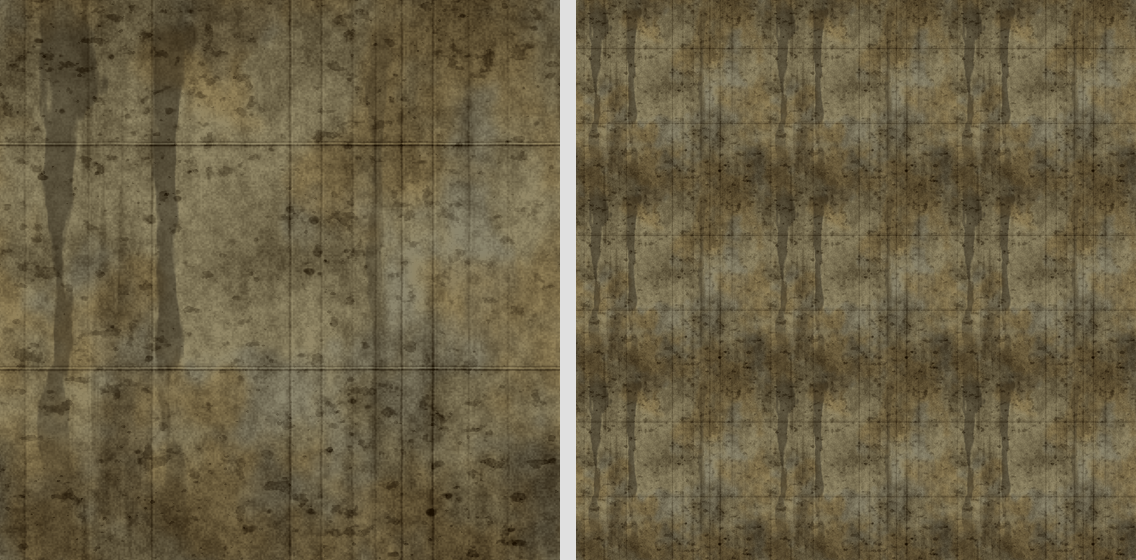
Left: one tile. Right: repeated 3 by 3.
Give the GLSL for this texture, as a WebGL 1 fragment shader.

```glsl
precision highp float;
// Weathered concrete wall: cast panels with seams, dark water stains, drips, pits and grain.
uniform vec2 u_resolution;

const float PI = 3.14159265;

float hash(vec2 p) {
  vec3 q = fract(vec3(p.xyx) * 0.1031);
  q += dot(q, q.yzx + 33.33);
  return fract((q.x + q.y) * q.z);
}

// Value noise that wraps after "period" cells
float noise(vec2 p, vec2 period) {
  vec2 i = floor(p), f = fract(p);
  f = f * f * (3.0 - 2.0 * f);
  vec2 a = mod(i, period), b = mod(i + 1.0, period);
  return mix(mix(hash(a), hash(vec2(b.x, a.y)), f.x),
             mix(hash(vec2(a.x, b.y)), hash(b), f.x), f.y);
}

float fbm(vec2 uv, vec2 cells, float seed) {
  float sum = 0.0, amp = 0.5;
  for (int i = 0; i < 4; i++) {
    sum += amp * noise(uv * cells + seed + float(i) * 7.37, cells);
    cells *= 2.0;
    amp *= 0.5;
  }
  return sum / 0.9375;
}

// Cellular pits: few large, many tiny, each with a ragged outline
float pits(vec2 uv, float cells, float rarity) {
  vec2 p = uv * cells;
  vec2 base = floor(p);
  float ragged = noise(p * 5.0, vec2(cells * 5.0)) - 0.5;
  float pit = 0.0;
  for (int y = -1; y <= 1; y++) {
    for (int x = -1; x <= 1; x++) {
      vec2 cell = base + vec2(float(x), float(y));
      vec2 id = mod(cell, cells);
      vec2 jitter = vec2(hash(id + 3.7), hash(id + 19.1));
      vec2 d = (p - cell - jitter) * vec2(0.8, 1.2);
      float radius = 0.04 + 0.16 * pow(hash(id + 41.3), 3.0);
      float present = step(rarity, hash(id + 67.9));
      pit = max(pit, present * (1.0 - smoothstep(-0.06, 0.06, length(d) + ragged * 0.2 - radius)));
    }
  }
  return pit;
}

// Ragged vertical water stain that spreads near the top
float stain(vec2 uv, float center, float width, float flare) {
  float spread = flare * smoothstep(0.74, 0.86, uv.y) * (1.0 - smoothstep(0.94, 1.0, uv.y));
  float ragged = fbm(uv, vec2(24.0, 7.0), center * 40.0) - 0.5;
  float d = abs(uv.x - center - spread * 0.8) - width - spread + ragged * 0.07;
  float fade = smoothstep(0.08, 0.4, uv.y) * (1.0 - smoothstep(0.92, 1.0, uv.y));
  return (1.0 - smoothstep(-0.005, 0.004, d)) * mix(0.3, 1.0, fade);
}

float line(float d, float width) {
  return exp(-d * d / (width * width));
}

void main() {
  vec2 uv = gl_FragCoord.xy / u_resolution;

  // Mottled cement and fine grain
  float mottle = fbm(uv, vec2(5.0), 2.3) - 0.5;
  float blotch = fbm(uv, vec2(14.0, 11.0), 8.1) - 0.5;
  float streak = fbm(uv, vec2(40.0, 3.0), 5.6) - 0.5;
  float grain = fbm(uv, vec2(60.0), 1.9) - 0.5;
  float speckle = noise(uv * 320.0, vec2(320.0)) - 0.5;
  float tone = 0.85 + mottle * 1.0 + blotch * 0.7 + streak * 0.45 + grain * 0.6 + speckle * 0.4;

  // Grime gathers toward the borders
  vec2 border = pow(abs(cos(PI * uv)), vec2(10.0, 5.0));
  tone -= border.y * (0.42 + mottle * 0.8) + border.x * 0.12;

  // Water stains and thin drips beside them
  float wet = max(stain(uv, 0.105, 0.021, 0.026), stain(uv, 0.301, 0.017, 0.016));
  wet = max(wet, 0.55 * stain(uv, 0.675, 0.009, 0.004));
  float zone = pow(0.5 + 0.5 * cos(2.0 * PI * (uv.x - 0.19)), 7.0)
             + 0.7 * pow(0.5 + 0.5 * cos(2.0 * PI * (uv.x - 0.70)), 9.0);
  float drip = smoothstep(0.5, 0.68, fbm(uv, vec2(44.0, 2.0), 11.4)) * zone;
  tone = mix(tone, 0.1 + 0.45 * (tone - 0.5), wet * 0.85);
  tone -= drip * 0.3 * (1.0 - wet);

  // Vertical seams: three wide bays, then a run of narrow boards
  float wear = 0.45 + 0.9 * fbm(uv, vec2(12.0, 9.0), 4.4);
  float wobble = (noise(uv * 20.0, vec2(20.0)) - 0.5) * 0.002;
  for (int i = 0; i < 11; i++) {
    float n = float(i), k = n - 3.0;
    float x = i < 3 ? 0.044 + 0.1135 * n
                    : 0.518 + 0.0555 * k - 0.024 * sin(0.63 * max(k - 2.0, 0.0));
    float depth = (0.65 + 0.35 * cos(1.4 * k)) * wear;
    float d = fract(uv.x - x + wobble + 0.5) - 0.5;
    tone -= depth * (0.4 * line(d, 0.0018) + 0.16 * line(d, 0.007));
    tone += depth * 0.2 * line(d - 0.0042, 0.0014);
  }

  // Two horizontal joints: a pale ridge between dark grooves
  for (int i = 0; i < 2; i++) {
    float d = uv.y - 0.341 - 0.401 * float(i) + wobble * 0.6;
    tone -= wear * (0.6 * line(d + 0.0015, 0.0017) + 0.3 * line(d - 0.0045, 0.0014) + 0.12 * line(d, 0.009));
    tone += wear * 0.35 * line(d - 0.0018, 0.0015);
  }

  // Pits and small chipped flecks, denser in patches
  float patchy = smoothstep(0.4, 0.65, fbm(uv, vec2(7.0), 15.2));
  float chips = smoothstep(0.66, 0.76, fbm(uv, vec2(36.0, 48.0), 6.6));
  tone -= 0.6 * pits(uv, 22.0, 0.8) * (0.3 + 0.7 * patchy);
  tone -= 0.4 * pits(uv, 56.0, 0.72) * patchy + 0.4 * chips;

  // Olive grey ramp with rusty and cool patches
  vec3 color = mix(vec3(0.25, 0.21, 0.13), vec3(0.51, 0.47, 0.35), clamp(tone, -0.55, 1.25));
  float rust = smoothstep(0.54, 0.72, fbm(uv, vec2(6.0, 5.0), 21.7));
  float cool = max(wet * 0.7, smoothstep(0.56, 0.74, fbm(uv, vec2(8.0, 6.0), 30.2)));
  color *= mix(vec3(1.0), vec3(1.0, 0.93, 0.8), rust * 0.7);
  color *= mix(vec3(1.0), vec3(0.93, 0.97, 1.08), cool * 0.7);
  gl_FragColor = vec4(color, 1.0);
}
```
